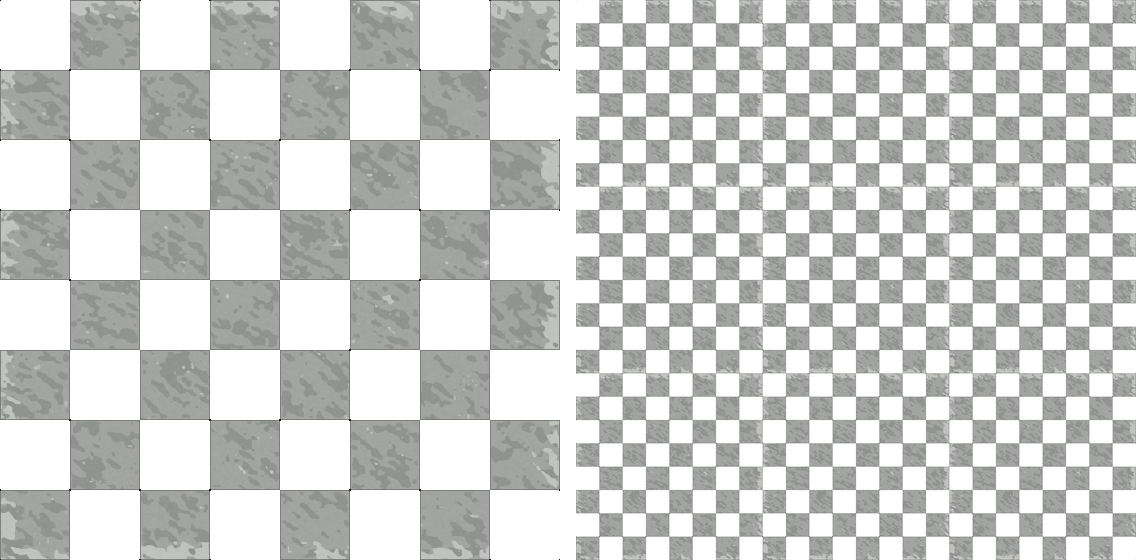
Left, the tile; right, the same tile 3 across and 3 down.
Write a Shadertoy shader that draws this pattern.

```glsl
// Checkerboard of 8 by 8 squares: plain white and mottled grey stone with a thin dark outline.
// The stone is thresholded wrapping value noise, sheared so its blotches lean diagonally;
// grey squares on the canvas rim are worn pale in ragged patches.

float hash(vec2 p) {
    return fract(sin(dot(p, vec2(127.1, 311.7))) * 43758.5453);
}

// Value noise over the unit canvas, wrapping after a whole number of lattice cells
float wrapNoise(vec2 uv, float period, float seed) {
    vec2 p = uv * period;
    vec2 i = floor(p), f = fract(p);
    f = f * f * (3.0 - 2.0 * f);
    vec2 a = mod(i, period) + seed, b = mod(i + 1.0, period) + seed;
    return mix(mix(hash(a), hash(vec2(b.x, a.y)), f.x),
               mix(hash(vec2(a.x, b.y)), hash(b), f.x), f.y);
}

// Diagonal blotches roughened by a finer octave; the unit shear keeps the wrap intact
float blotches(vec2 uv, float seed) {
    vec2 sheared = vec2(uv.x + uv.y, uv.y);
    return 0.65 * wrapNoise(sheared, 64.0, seed) + 0.35 * wrapNoise(uv, 128.0, seed + 7.3);
}

// Antialiased step of a continuous field at zero
float above(float field) {
    float w = max(fwidth(field), 1e-4) * 0.6;
    return smoothstep(-w, w, field);
}

vec3 stone(vec2 uv, float inset) {
    float rim = min(min(uv.x, 1.0 - uv.x), min(uv.y, 1.0 - uv.y));

    // Dark mottling, denser along the inner limit of the wear and thinner by the outline
    float rimShade = 0.07 * exp(-pow((rim - 0.036) / 0.008, 2.0));
    float cut = 0.425 + rimShade - 0.12 * (1.0 - smoothstep(0.02, 0.05, inset));
    float dark = above(cut - blotches(uv, 3.1));

    // Pale wear on the rim and a few flecks elsewhere
    float worn = above(blotches(uv, 41.7) - mix(0.4, 0.87, smoothstep(0.012, 0.041, rim)));
    float fleck = above(wrapNoise(uv, 128.0, 19.4) * wrapNoise(uv, 32.0, 63.2) - 0.78);

    vec3 color = mix(vec3(0.635, 0.645, 0.632), vec3(0.565, 0.577, 0.565), dark);
    color = mix(color, vec3(0.75, 0.76, 0.745), max(worn, 0.8 * fleck));
    return color + 0.02 * (wrapNoise(uv, 256.0, 5.9) - 0.5);
}

void mainImage(out vec4 fragColor, in vec2 fragCoord) {
    vec2 uv = fragCoord / iResolution.xy;
    vec2 cell = uv * 8.0;
    float px = 8.0 / iResolution.y;

    // Distance inside the grey squares, negative in the white ones
    vec2 offset = abs(fract(cell) - 0.5);
    float inset = 0.5 - max(offset.x, offset.y);
    vec2 id = floor(cell);
    if (mod(id.x + id.y, 2.0) > 0.5) inset = -inset;

    // Stone and its outline
    vec3 grey = stone(uv, inset);
    float outline = 1.0 - smoothstep(-0.5 * px, 0.5 * px, inset - 0.014);
    grey = mix(grey, vec3(0.47, 0.485, 0.47), outline * 0.9);
    vec3 color = mix(vec3(1.0), grey, smoothstep(-0.5 * px, 0.5 * px, inset));

    // Tiny dark specks on some of the corners
    vec2 corner = floor(cell + 0.5);
    float speck = 1.0 - smoothstep(-0.5 * px, 0.5 * px, length(cell - corner) - 0.016);
    speck *= step(hash(mod(corner, 8.0) + 11.3), 0.45);
    color = mix(color, vec3(0.14, 0.08, 0.1), speck);

    fragColor = vec4(color, 1.0);
}
```
